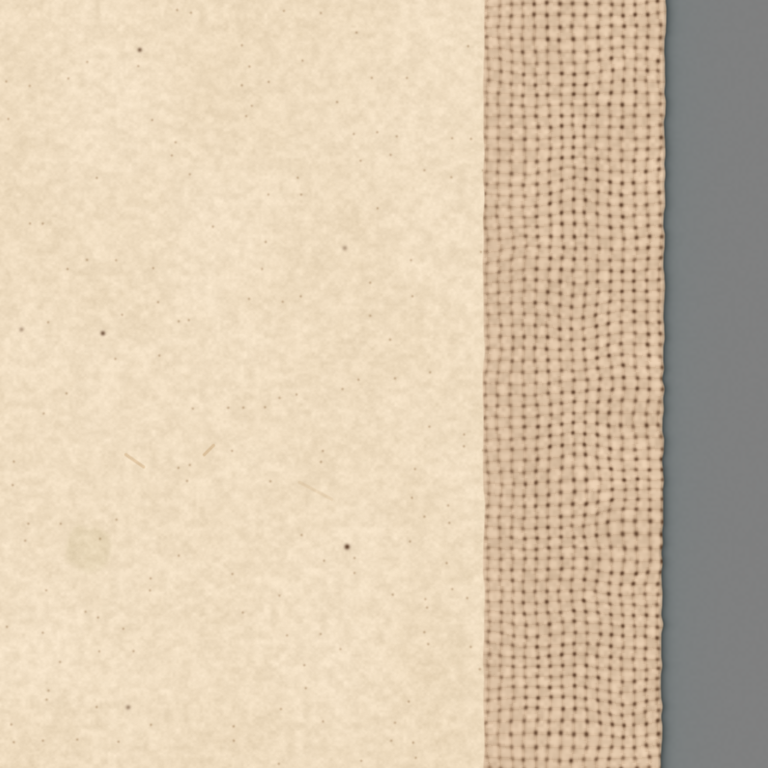
Write a three.js fragment shader that draws this texture.

```glsl
#define PAPER vec3(0.938, 0.865, 0.755)
#define CLOTH vec3(0.835, 0.732, 0.625)
#define HOLE vec3(0.40, 0.29, 0.21)
#define BACKDROP vec3(0.50, 0.50, 0.50)
#define PAPER_EDGE 0.630
#define CLOTH_EDGE 0.8615
#define PITCH vec2(0.0161, 0.0144)
#define SOFT 0.0016

varying vec2 vUv;

float hash(vec2 p) {
  vec3 q = fract(p.xyx * vec3(0.1031, 0.1030, 0.0973));
  q += dot(q, q.yzx + 33.33);
  return fract((q.x + q.y) * q.z);
}

float noise(vec2 p) {
  vec2 cell = floor(p), f = fract(p);
  f = f * f * (3.0 - 2.0 * f);
  return mix(mix(hash(cell), hash(cell + vec2(1.0, 0.0)), f.x),
             mix(hash(cell + vec2(0.0, 1.0)), hash(cell + 1.0), f.x), f.y);
}

float fbm(vec2 p) {
  float sum = 0.0, amp = 0.5;
  for (int i = 0; i < 4; i++) {
    sum += amp * noise(p);
    p = p * 2.03 + 17.3;
    amp *= 0.5;
  }
  return sum / 0.9375;
}

float spot(vec2 p, vec2 center, float radius) {
  vec2 d = (p - center) / radius;
  return exp(-dot(d, d));
}

float fibre(vec2 p, vec2 a, vec2 b) {
  vec2 ab = b - a;
  float t = clamp(dot(p - a, ab) / dot(ab, ab), 0.0, 1.0);
  return smoothstep(0.0035, 0.0005, length(p - a - ab * t));
}

vec3 paper(vec2 p) {
  vec3 color = PAPER;
  color += (fbm(p * 7.0) - 0.5) * vec3(0.035, 0.042, 0.055);
  color += (fbm(p * vec2(95.0, 110.0)) - 0.5) * vec3(0.085, 0.09, 0.10);
  color += (noise(p * 260.0) - 0.5) * 0.025;

  // Scattered faint flecks
  vec2 grid = p * 42.0, cell = floor(grid);
  vec2 center = 0.2 + 0.6 * vec2(hash(cell), hash(cell + 51.0));
  float fleck = spot(fract(grid), center, 0.08) * step(0.86, hash(cell + 9.0));
  color -= fleck * vec3(0.12, 0.14, 0.15);

  // Stain, fibres and dark specks
  float stain = smoothstep(0.038, 0.025, length(p - vec2(0.115, 0.286)) + 0.012 * (noise(p * 60.0) - 0.5));
  color -= stain * vec3(0.035, 0.032, 0.045);
  float fibres = fibre(p, vec2(0.164, 0.408), vec2(0.187, 0.392))
               + fibre(p, vec2(0.266, 0.408), vec2(0.278, 0.420))
               + 0.4 * fibre(p, vec2(0.390, 0.372), vec2(0.432, 0.350));
  color -= fibres * vec3(0.07, 0.10, 0.13);
  float specks = spot(p, vec2(0.452, 0.288), 0.0036)
               + 0.8 * spot(p, vec2(0.134, 0.566), 0.0032)
               + 0.7 * spot(p, vec2(0.182, 0.935), 0.0030)
               + 0.5 * spot(p, vec2(0.167, 0.079), 0.0032)
               + 0.4 * spot(p, vec2(0.028, 0.571), 0.0032)
               + 0.4 * spot(p, vec2(0.449, 0.677), 0.0032);
  return mix(color, HOLE, min(specks, 1.0));
}

vec3 cloth(vec2 p) {
  // Gently wandering threads
  vec2 wander = vec2(noise(p * vec2(14.0, 22.0)), noise(p * vec2(16.0, 12.0) + 40.0)) - 0.5;
  vec2 grid = (p - vec2(PAPER_EDGE + 0.004, 0.0) + wander * vec2(0.006, 0.012)) / PITCH;
  vec2 knot = floor(grid + 0.5), local = grid - knot;
  local += 0.14 * (vec2(hash(knot), hash(knot + 31.0)) - 0.5);

  // Gaps between threads, with lit crossings
  float across = smoothstep(PAPER_EDGE, PAPER_EDGE + 0.09, p.x);
  float gap = exp(-dot(local * local, vec2(34.0, 24.0)));
  float depth = mix(0.45, 0.88, across) * (0.55 + 0.6 * hash(knot + 7.0));
  float seams = exp(-30.0 * local.x * local.x) + 0.7 * exp(-30.0 * local.y * local.y);
  float checker = mod(floor(grid.x) + floor(grid.y), 2.0) - 0.5;
  vec3 color = CLOTH + vec3(0.035, 0.035, 0.03);
  color -= seams * vec3(0.055, 0.065, 0.07);
  color += checker * 0.025;
  color += (fbm(p * 13.0) - 0.5) * 0.05 + (noise(p * 180.0) - 0.5) * 0.07;
  return mix(color, HOLE, min(gap * depth, 0.95));
}

void main() {
  vec2 p = vUv;
  float seam = PAPER_EDGE + 0.003 * (noise(vec2(p.y * 35.0, 3.0)) - 0.5);
  float rim = CLOTH_EDGE + 0.005 * p.y + 0.003 * (noise(vec2(p.y * 75.0, 8.0)) - 0.5);

  vec3 color = mix(paper(p), cloth(p), smoothstep(seam - SOFT, seam + SOFT, p.x));

  // Backdrop with a cool cast and shadow beside the cloth
  float beside = max(p.x - rim, 0.0);
  vec3 backdrop = BACKDROP + vec3(-0.025, 0.002, 0.004) * exp(-beside * 22.0);
  backdrop -= 0.22 * exp(-beside * 190.0);
  backdrop += (noise(p * 220.0) - 0.5) * 0.008;
  color *= 1.0 - 0.18 * smoothstep(rim - 0.005, rim, p.x);
  color = mix(color, backdrop, smoothstep(rim - SOFT, rim + SOFT, p.x));

  gl_FragColor = vec4(color, 1.0);
}
```
